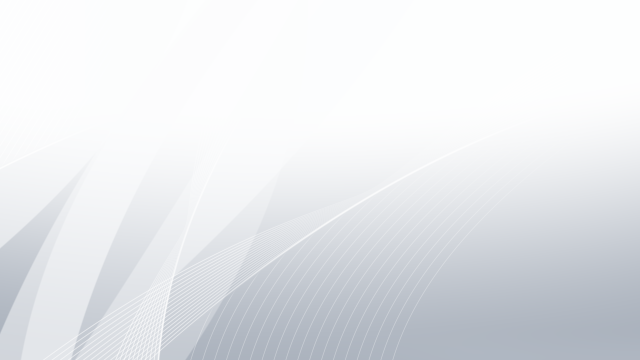
Reproduce this background procedurally as a Shadertoy shader.

```glsl
// Pale silver backdrop with translucent curved ribbons and fans of fine white strands.

#define PAPER vec3(0.994, 0.995, 0.996)
#define STEEL vec3(0.665, 0.695, 0.738)
#define RIBBON_TINT vec3(0.985, 0.988, 0.992)
#define STRAND_WIDTH 0.0010
#define FAN_STRANDS 16.0
#define STEM_STRANDS 10.0
#define COMB_STRANDS 17.0
#define VEIL_STRANDS 22.0

// Quadratic curve c.x + c.y*t + c.z*t^2
float curve(vec3 c, float t) {
    return c.x + t * (c.y + t * c.z);
}

// Soft coverage to the right of the curve x = curve(y)
float rightOf(vec3 c, vec2 p) {
    float slope = c.y + 2.0 * c.z * p.y;
    float d = (p.x - curve(c, p.y)) / sqrt(1.0 + slope * slope);
    float aa = 1.0 / iResolution.y;
    return smoothstep(-aa, aa, d);
}

// Area between two curves
float ribbon(vec3 leftEdge, vec3 rightEdge, vec2 p) {
    return rightOf(leftEdge, p) * (1.0 - rightOf(rightEdge, p));
}

// Thin lines where the field k takes whole values from 0 to count, dimmed where crowded
float strands(float k, float count, float width) {
    float nearest = clamp(floor(k + 0.5), 0.0, count);
    float perUnit = max(length(vec2(dFdx(k), dFdy(k))) * iResolution.y, 1e-4);
    float d = abs(k - nearest) / perUnit;
    float aa = 1.0 / iResolution.y;
    float line = 1.0 - smoothstep(max(width - aa * 0.5, 0.0), width + aa * 0.7, d);
    return line * mix(0.35, 1.0, smoothstep(0.001, 0.009, 1.0 / perUnit));
}

// Vertical shading that stays brightest near the centre column
vec3 backdrop(vec2 p) {
    float side = p.x - 0.8;
    float depth = 0.92 - p.y + 0.10 * side * side;
    vec3 col = mix(PAPER, STEEL, smoothstep(0.22, 0.99, depth));
    return col + 0.02 * smoothstep(0.1, 0.0, p.y) * smoothstep(0.8, 1.4, p.x);
}

vec3 addRibbons(vec3 col, vec2 p) {
    vec3 shoulder = vec3(-0.411, 1.503, -0.57);
    vec3 hazeLeft = vec3(-0.03, 0.40, 0.20);
    vec3 hazeRight = vec3(0.515, 0.68, -0.34);
    vec3 bladeLeft = vec3(0.058, 0.18, 0.35);
    vec3 bladeRight = vec3(0.197, 0.27, 0.25);
    vec3 sailLeft = vec3(0.208, 0.66, -0.04);
    vec3 stem = vec3(0.44, 0.09, 0.37);
    vec3 sailRight = vec3(0.22, 1.20, -0.27);

    col = mix(col, RIBBON_TINT, 0.55 * (1.0 - rightOf(shoulder, p)) * step(0.25, p.y));
    col = mix(col, RIBBON_TINT, 0.30 * ribbon(hazeLeft, hazeRight, p));
    col = mix(col, RIBBON_TINT, 0.26 * ribbon(hazeLeft, bladeRight, p));
    col = mix(col, RIBBON_TINT, 0.42 * ribbon(bladeLeft, bladeRight, p));
    col = mix(col, RIBBON_TINT, 0.38 * ribbon(sailLeft, stem, p));
    col = mix(col, RIBBON_TINT, 0.45 * ribbon(stem, sailRight, p));
    return col;
}

vec3 addStrands(vec3 col, vec2 p) {
    // Sweeping fan, pinched near the middle
    float u = p.x - 0.926;
    float sweep = curve(vec3(0.392, 0.64, -0.25), u);
    float pinch = p.x - 1.04;
    float spread = 0.31 * sqrt(pinch * pinch + 0.003);
    float fan = strands((p.y - sweep) / spread * FAN_STRANDS, FAN_STRANDS, STRAND_WIDTH);
    float fanFade = mix(0.48, 0.2, smoothstep(0.9, 1.3, p.x)) * smoothstep(1.65, 1.3, p.x);
    col = mix(col, vec3(1.0), fan * fanFade);

    // Bright rim along the lower side of the fan
    float rim = abs(p.y - sweep) / sqrt(1.0 + pow(0.64 - 0.5 * u, 2.0));
    float rimFade = smoothstep(0.5, 0.95, p.x) * smoothstep(1.6, 1.2, p.x);
    col = mix(col, vec3(1.0), 0.75 * rimFade * smoothstep(0.005, 0.0, rim));

    // Upright bundle, pinched and then opening again
    float stemX = curve(vec3(0.44, 0.09, 0.37), p.y);
    float waist = p.y - 0.37;
    float stemSpread = 0.32 * sqrt(waist * waist + 0.0008);
    float bundle = strands((stemX - p.x) / stemSpread * STEM_STRANDS, STEM_STRANDS, STRAND_WIDTH);
    col = mix(col, vec3(1.0), bundle * 0.55 * smoothstep(0.74, 0.4, p.y));
    float stemRim = smoothstep(0.005, 0.0, abs(p.x - stemX));
    col = mix(col, vec3(1.0), 0.6 * stemRim * smoothstep(0.7, 0.45, p.y));

    // Wide comb hanging below the fan
    float combX = p.x - curve(vec3(0.53, 0.30, 0.85), p.y);
    float comb = strands(combX / 0.033, COMB_STRANDS, STRAND_WIDTH * 0.8);
    float below = smoothstep(0.0, 0.02, sweep - p.y);
    col = mix(col, vec3(1.0), comb * below * 0.24 * smoothstep(0.72, 0.3, p.y));

    // Faint veil above a bright line at the left
    float veilBase = curve(vec3(0.532, 0.50, -0.19), p.x);
    float veilX = p.x - 0.62 * (p.y - 0.53) + 0.32;
    float veil = strands(veilX / 0.02, VEIL_STRANDS, STRAND_WIDTH * 0.8);
    float veilFade = smoothstep(0.36, 0.08, p.x);
    col = mix(col, vec3(1.0), veil * 0.4 * veilFade * smoothstep(0.0, 0.02, p.y - veilBase));
    float veilRim = smoothstep(0.005, 0.0, abs(p.y - veilBase));
    col = mix(col, vec3(1.0), 0.8 * veilRim * veilFade);
    return mix(col, vec3(1.0), 0.25 * veilFade * smoothstep(0.0, 0.008, p.y - veilBase));
}

void mainImage(out vec4 fragColor, in vec2 fragCoord) {
    vec2 p = fragCoord / iResolution.y;
    p.x *= (16.0 / 9.0) * iResolution.y / iResolution.x;
    vec3 col = addRibbons(backdrop(p), p);
    fragColor = vec4(clamp(addStrands(col, p), 0.0, 1.0), 1.0);
}
```
